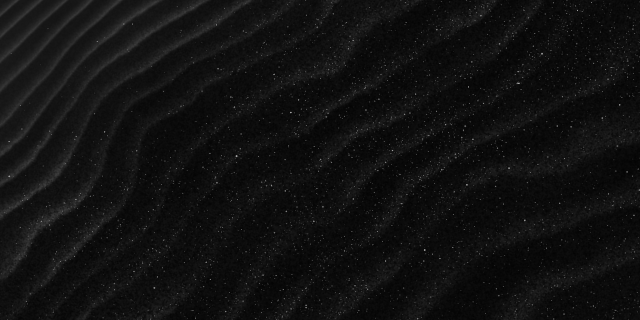
Give the GLSL for this texture, as a Shadertoy shader.

```glsl
// Black sand dunes at night: wind ripples that widen from the hazy upper left
// to the near lower right, built from a logarithmic phase bent by noise.
// Fine grain and tiny scattered glints sharpen toward the foreground.

#define RIPPLE_ANGLE 0.72
#define RIPPLE_MIN 0.043
#define RIPPLE_GROWTH 0.092
#define MEANDER 0.20
#define VALLEY_TONE 0.052
#define CREST_TONE 0.085
#define RIM_TONE 0.040
#define HAZE_TONE 0.040
#define GRAIN_AMOUNT 0.85
#define GLINT_TONE 0.62

float hash(vec2 p) {
    vec3 q = fract(p.xyx * vec3(0.1031, 0.1030, 0.0973));
    q += dot(q, q.yzx + 33.33);
    return fract((q.x + q.y) * q.z);
}

float noise(vec2 p) {
    vec2 i = floor(p), f = fract(p);
    f = f * f * (3.0 - 2.0 * f);
    return mix(mix(hash(i), hash(i + vec2(1, 0)), f.x),
               mix(hash(i + vec2(0, 1)), hash(i + vec2(1, 1)), f.x), f.y);
}

float fbm(vec2 p) {
    float sum = 0.0, gain = 0.5;
    for (int i = 0; i < 4; i++) {
        sum += gain * noise(p);
        p = mat2(1.6, 1.2, -1.2, 1.6) * p + 7.3;
        gain *= 0.5;
    }
    return sum;
}

vec2 rotate(vec2 p, float a) {
    return mat2(cos(a), sin(a), -sin(a), cos(a)) * p;
}

// x: broad lit slope that drops past the crest, y: thin rim on the crest
vec2 rippleProfile(float phase) {
    float f = fract(phase);
    float slope = smoothstep(0.1, 0.78, f) * (1.0 - smoothstep(0.76, 0.98, f));
    float offset = (f - 0.77) / 0.085;
    return vec2(slope * slope, exp(-offset * offset));
}

// One jittered grain per cell; few of them catch the light
float glints(vec2 p, float cell, float radius, float density) {
    vec2 id = floor(p / cell);
    vec2 jitter = 0.25 + 0.5 * vec2(hash(id + 11.7), hash(id + 47.2));
    float dist = length(p - (id + jitter) * cell);
    float size = radius * mix(0.75, 1.2, hash(id + 83.1));
    float power = mix(0.22, 1.0, pow(hash(id + 29.4), 3.0));
    float lit = step(1.0 - density, hash(id + 5.9));
    return lit * power * (1.0 - smoothstep(0.2 * size, size, dist));
}

void mainImage(out vec4 fragColor, in vec2 fragCoord) {
    vec2 p = fragCoord / iResolution.y;
    vec2 along = vec2(cos(RIPPLE_ANGLE), sin(RIPPLE_ANGLE));
    vec2 across = vec2(along.y, -along.x);

    // Distance from the far corner, 0 to about 2
    float depth = dot(p - vec2(0.0, 1.0), across);
    float near = smoothstep(0.45, 1.3, depth);
    float reach = smoothstep(-0.1, 0.8, depth);

    // Meandering ripples, spaced wider with depth, joining here and there
    float bend = noise(p * 2.7 + 3.1) - 0.5;
    float wobble = noise(p * 6.5 + 19.0) - 0.5;
    float ragged = fbm(p * 17.0 + 71.0) - 0.47;
    float d = depth + reach * (MEANDER * bend + 0.05 * wobble + 0.025 * ragged);
    d = max(d, -0.2);
    float phase = log(1.0 + RIPPLE_GROWTH / RIPPLE_MIN * d) / RIPPLE_GROWTH;
    phase += 1.1 * (noise(p * 1.9 + 41.0) - 0.5) * reach;
    vec2 ripple = rippleProfile(phase);

    // Crests swell and fade along their length
    vec2 flow = vec2(dot(p, along) * 2.5, d * 8.0);
    float streak = fbm(flow + 13.0);
    float patches = fbm(p * 2.3 + 31.0);
    float swell = smoothstep(0.2, 0.65, noise(flow * vec2(1.3, 0.6) + 5.0));
    float strength = mix(1.0, mix(0.35, 1.1, swell), reach) * mix(1.0, 0.5, near);

    // Broad light: hazy far side, dark foreground
    float haze = 1.0 - smoothstep(0.0, 0.75, depth);
    float tone = mix(VALLEY_TONE, 0.038, near) + HAZE_TONE * haze;
    tone += strength * (CREST_TONE * ripple.x + RIM_TONE * ripple.y * (1.0 - near));
    tone += 0.05 * (streak - 0.45) * (1.0 - 0.4 * near);

    // Sand grain, finest detail in focus
    float focus = smoothstep(0.1, 0.95, depth);
    float grain = noise(rotate(p, 0.5) * 235.0)
                + 0.5 * noise(rotate(p, 1.1) * 127.0 + 57.0) - 0.75;
    tone *= 1.0 + GRAIN_AMOUNT * grain * mix(0.15, 1.0, focus);

    // Glints in three sizes, gathered on crests and drifts
    float drift = smoothstep(0.3, 0.7, patches);
    float gather = focus * (0.25 + 0.9 * ripple.x + 0.5 * near) * (0.4 + 0.9 * drift);
    float sparkle = 0.0;
    for (int i = 0; i < 3; i++) {
        float scale = float(i);
        vec2 q = rotate(p, 0.4 + 0.9 * scale) + 3.7 * scale;
        float cell = 0.0082 * exp2(scale);
        float radius = 0.0030 + 0.0005 * scale;
        float density = gather * (0.24 - 0.08 * scale);
        sparkle += glints(q, cell, radius, density) * (0.5 + 0.25 * scale);
    }
    tone += GLINT_TONE * sparkle;

    fragColor = vec4(vec3(clamp(tone, 0.015, 0.9)), 1.0);
}
```
